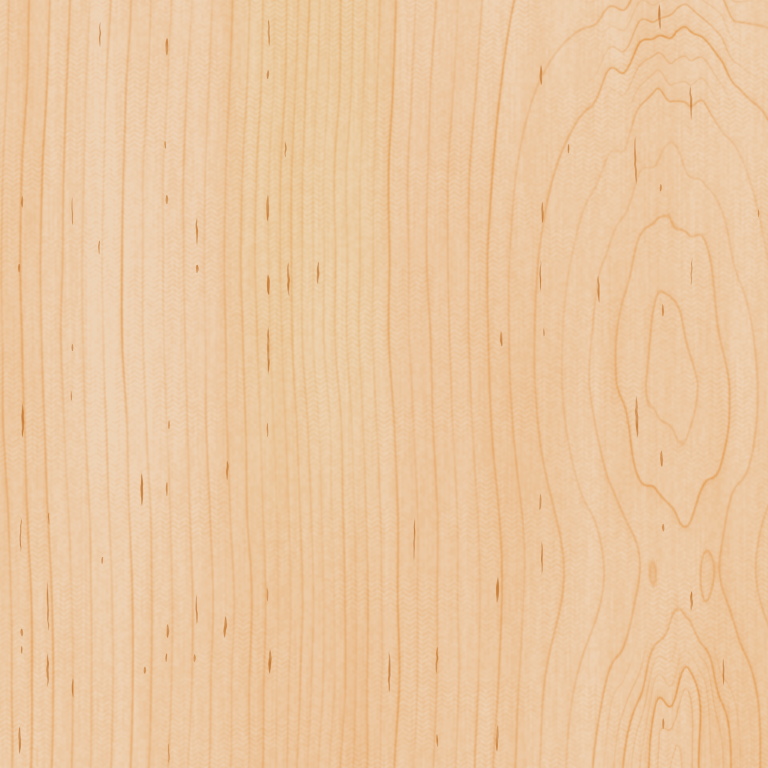
Write a Shadertoy shader that draws this texture.

```glsl
// Pale maple board: thin growth-ring lines run upright and fold into
// cathedral arches at the right. Rings are contours of one warped field;
// slender brown flecks, fine fibres and a woven sheen lie on top.

float hash(vec2 p) {
    vec3 q = fract(vec3(p.xyx) * vec3(0.1031, 0.1030, 0.0973));
    q += dot(q, q.yzx + 33.33);
    return fract((q.x + q.y) * q.z);
}

float noise(vec2 p) {
    vec2 i = floor(p), f = fract(p);
    f = f * f * (3.0 - 2.0 * f);
    return mix(mix(hash(i), hash(i + vec2(1, 0)), f.x),
               mix(hash(i + vec2(0, 1)), hash(i + vec2(1, 1)), f.x), f.y);
}

// Ring number: distance from the heart, folded by the arch height
float ringField(vec2 uv) {
    float x = uv.x + 0.010 * (noise(vec2(uv.x * 4.0, uv.y * 2.5)) - 0.5)
                   + 0.004 * (noise(vec2(uv.x * 25.0, uv.y * 9.0)) - 0.5);
    float away = abs(x - 0.878 - 0.006 * sin(uv.y * 7.0));
    float low = (0.26 - uv.y) / 0.15;
    float rise = max(uv.y - 0.5, 0.0);
    float arch = 7.0 * rise + 8.0 * rise * rise + 2.5 * exp(-low * low);
    arch += 0.9 * (noise(vec2(uv.x * 48.0, uv.y * 9.0)) - 0.5)
          * smoothstep(0.14, 0.03, away);
    arch = max(arch, 0.0) * smoothstep(0.34, 0.02, away);
    float ring = pow(pow(away * 28.0, 1.35) + pow(arch, 1.35), 0.7407);
    return ring + 10.0 * max(away - 0.2, 0.0) + 5.0 * smoothstep(0.36, 0.58, away);
}

// Thin line on every whole ring, with a soft shade on its outer side
float grainLine(float ring, float y, float width) {
    float slope = length(vec2(dFdx(ring), dFdy(ring))) * iResolution.y;
    float id = floor(ring + 0.5);
    float side = (ring - id) / max(slope, 12.0);
    float core = exp(-side * side / (width * width));
    float shade = 0.28 * exp(-abs(side) / 0.006) * smoothstep(-0.003, 0.002, side);
    float strength = mix(0.4, 1.0, hash(vec2(id, 4.0)));
    return (core + shade) * strength * (0.5 + 0.8 * noise(vec2(id * 7.3, y * 5.0)));
}

// Slender upright flecks, gathered in some columns more than in others
float flecks(vec2 uv) {
    vec2 grid = vec2(25.0, 12.0);
    vec2 cell = floor(uv * grid);
    float column = hash(vec2(cell.x, 71.0));
    float chance = 0.11 + 0.6 * column * column;
    float size = hash(cell + 13.0);
    float halfLength = mix(0.005, 0.036, size * size);
    vec2 center = vec2(0.5 * (hash(vec2(cell.x, 29.0)) - 0.5) + 0.14 * (hash(cell + 37.0) - 0.5),
                       (hash(cell + 53.0) - 0.5) * (1.0 - 24.0 * halfLength));
    vec2 p = (fract(uv * grid) - 0.5 - center) / grid;
    p.x += p.y * 0.06 * (hash(cell + 5.0) - 0.5) + 0.0014 * (noise(uv * vec2(30.0, 140.0)) - 0.5);
    float along = abs(p.y) / halfLength;
    float halfWidth = mix(0.0006, 0.0017, hash(cell + 91.0)) * (1.0 - along * along);
    float body = smoothstep(0.0011, -0.0009, abs(p.x) - halfWidth) * smoothstep(1.0, 0.75, along);
    return body * step(hash(cell + 7.0), chance) * mix(0.55, 1.0, noise(uv * vec2(40.0, 110.0)));
}

void mainImage(out vec4 fragColor, in vec2 fragCoord) {
    vec2 uv = fragCoord / iResolution.xy;
    float quietBand = smoothstep(0.27, 0.36, uv.x) * smoothstep(0.54, 0.46, uv.x);

    // Broad warm and pale zones, deeper toward the bottom
    float tone = 0.14 + 0.38 * (noise(vec2(uv.x * 7.0 + 3.0, uv.y * 1.6)) - 0.5);
    tone += 0.24 * (noise(vec2(uv.x * 30.0, uv.y * 2.0 + 8.0)) - 0.5);
    tone += 0.16 * smoothstep(0.65, 0.02, uv.y);
    float warmStrip = (uv.x - 0.68) / 0.06;
    tone += 0.20 * exp(-warmStrip * warmStrip) * smoothstep(0.75, 0.3, uv.y);

    // Growth rings, with finer ones inside the ends of the cathedral
    float ring = ringField(uv);
    tone += 0.88 * grainLine(ring, uv.y, 0.0018) * (1.0 - 0.45 * quietBand);
    float archEnds = smoothstep(0.13, 0.04, abs(uv.x - 0.875))
                   * smoothstep(0.3, 0.42, abs(uv.y - 0.5));
    tone += 0.65 * grainLine(ring * 3.0, uv.y, 0.0014) * archEnds;

    // Fibres and herringbone sheen
    tone += 0.20 * (noise(uv * vec2(330.0, 14.0)) - 0.5);
    tone += 0.26 * (noise(uv * vec2(250.0, 200.0)) - 0.5);
    float zigzag = abs(fract(uv.x * 60.0) - 0.5) * 10.0;
    tone += 0.12 * sin(uv.y * 1000.0 + zigzag) * noise(uv * 22.0);

    // Pale cream deepens to honey, then to brown in the flecks
    vec3 wood = vec3(0.932, 0.812, 0.685) - max(tone, -0.1) * vec3(0.022, 0.11, 0.20);
    wood += vec3(-0.006, 0.004, -0.016) * quietBand * smoothstep(0.1, 0.7, uv.y);
    wood = mix(wood, vec3(0.77, 0.46, 0.17), 0.9 * flecks(uv));
    fragColor = vec4(wood, 1.0);
}
```
